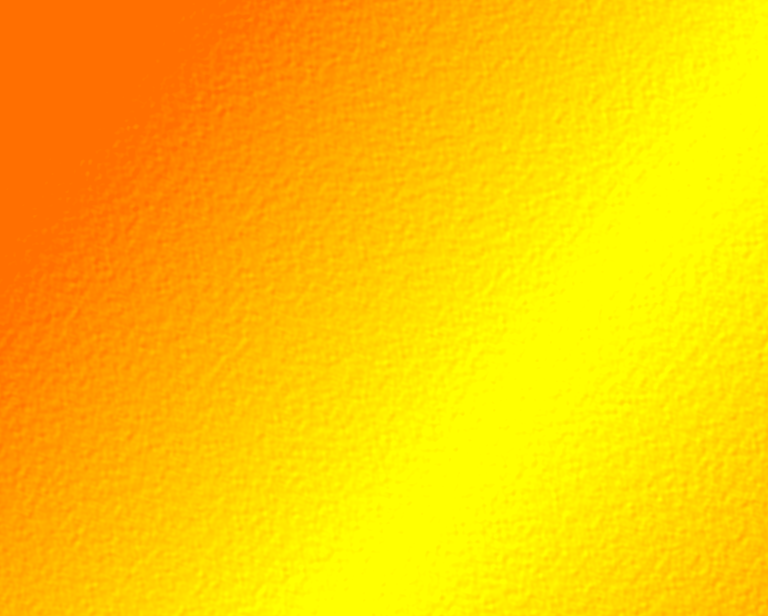
Write a WebGL 1 fragment shader that draws this background.

```glsl
precision highp float;
// Diagonal orange to yellow gradient with a finely embossed, leathery grain.

uniform vec2 u_resolution;

float hash(vec2 p) {
  return fract(sin(dot(p, vec2(127.1, 311.7))) * 43758.545);
}

float valueNoise(vec2 p) {
  vec2 cell = floor(p);
  vec2 f = fract(p);
  f = f * f * (3.0 - 2.0 * f);
  float bottom = mix(hash(cell), hash(cell + vec2(1.0, 0.0)), f.x);
  float top = mix(hash(cell + vec2(0.0, 1.0)), hash(cell + vec2(1.0)), f.x);
  return mix(bottom, top, f.y);
}

// Bumpy surface: two octaves, each turned to hide the lattice
float surfaceHeight(vec2 p) {
  vec2 turned = mat2(0.8, 0.6, -0.6, 0.8) * p;
  vec2 fine = mat2(0.92, -0.39, 0.39, 0.92) * p * 1.7 + 37.0;
  return 0.65 * valueNoise(turned) + 0.35 * valueNoise(fine);
}

void main() {
  // Width spans 0 to 1, height 0 to 0.8
  vec2 p = gl_FragCoord.xy / u_resolution * vec2(1.0, 0.8);

  // Distance from the upper left corner along the gradient
  float along = dot(vec2(p.x, 0.8 - p.y), vec2(0.78, 0.62));

  // Rise to the yellow ridge, then a gentler fall to the lower right
  float rise = 0.5 + 1.02 * (along - 0.305);
  float fall = 1.0 - 0.745 * (along - 0.905);
  float tone = min(rise, fall);

  // Emboss: height difference along the light direction
  vec2 grain = p * 140.0;
  vec2 lightStep = vec2(0.3, -0.3);
  float relief = surfaceHeight(grain + lightStep) - surfaceHeight(grain - lightStep);
  tone += relief * mix(0.13, 0.17, smoothstep(0.9, 1.2, along));

  // Clipping leaves the orange corner and the ridge smooth
  gl_FragColor = vec4(1.0, clamp(tone, 0.435, 1.0), 0.003, 1.0);
}
```
